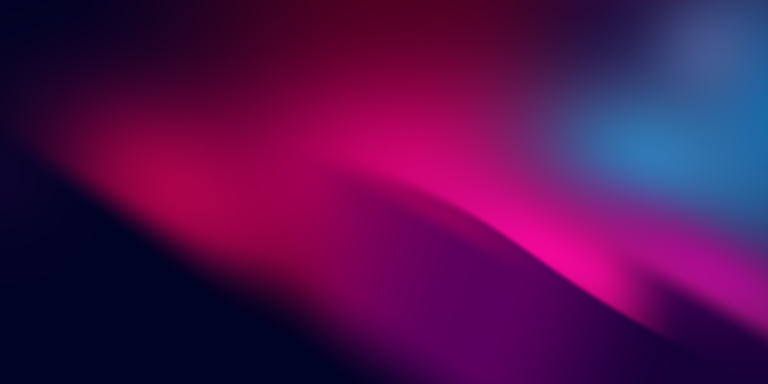
Give the GLSL for this background, as a Shadertoy shader.

```glsl
const vec3 NAVY    = vec3(0.00, 0.01, 0.14);
const vec3 MAROON  = vec3(0.28, 0.00, 0.12);
const vec3 CRIMSON = vec3(0.64, 0.01, 0.27);
const vec3 ROSE    = vec3(0.75, 0.00, 0.37);
const vec3 PINK    = vec3(0.94, 0.03, 0.60);
const vec3 MAGENTA = vec3(0.64, 0.05, 0.55);
const vec3 WINE    = vec3(0.60, 0.00, 0.33);
const vec3 VIOLET  = vec3(0.36, 0.00, 0.37);
const vec3 INDIGO  = vec3(0.09, 0.00, 0.22);
const vec3 PLUM    = vec3(0.12, 0.02, 0.22);
const vec3 AZURE   = vec3(0.18, 0.48, 0.71);
const vec3 OCEAN   = vec3(0.07, 0.38, 0.63);
const vec3 LILAC   = vec3(0.34, 0.40, 0.62);

const float FOLD_SLOPE = -0.53;
const float FOLD_ANGLE = -0.49;
const float FOLD_BULGE = 0.055;

// Rotated elliptical Gaussian
float glow(vec2 p, vec2 center, vec2 radius, float angle) {
    float c = cos(angle), s = sin(angle);
    vec2 d = p - center;
    vec2 q = vec2(c * d.x + s * d.y, c * d.y - s * d.x) / radius;
    return exp(-dot(q, q));
}

// Lit cloth above the central fold
vec3 upperSheet(vec2 p) {
    vec3 col = mix(NAVY, MAROON, smoothstep(0.1, 1.0, p.x));
    col = mix(col, CRIMSON, glow(p, vec2(0.47, 0.50), vec2(0.34, 0.20), FOLD_ANGLE));
    col = mix(col, ROSE, glow(p, vec2(1.05, 0.57), vec2(0.50, 0.26), 0.1));
    col = mix(col, PLUM, 0.85 * glow(p, vec2(1.60, 0.94), vec2(0.24, 0.24), 0.0));

    // Cool light on the right
    col = mix(col, OCEAN, glow(p, vec2(2.00, 0.70), vec2(0.28, 0.42), 0.0));
    col = mix(col, AZURE, glow(p, vec2(1.70, 0.59), vec2(0.32, 0.20), -0.15));
    col = mix(col, LILAC, 0.6 * glow(p, vec2(1.85, 0.86), vec2(0.14), 0.0));

    // Warm rim along the folds
    col = mix(col, MAGENTA, glow(p, vec2(1.85, 0.29), vec2(0.35, 0.11), FOLD_ANGLE));
    return mix(col, PINK, glow(p, vec2(1.43, 0.34), vec2(0.42, 0.13), FOLD_ANGLE));
}

// Shaded cloth below the central fold
vec3 lowerSheet(vec2 p) {
    float t = p.x - 0.4 * (p.y - 0.5);
    vec3 col = mix(WINE, VIOLET, smoothstep(0.70, 1.35, t));
    return mix(col, INDIGO, smoothstep(1.40, 1.95, t));
}

void mainImage(out vec4 fragColor, in vec2 fragCoord) {
    vec2 p = fragCoord / iResolution.xy * vec2(2.0, 1.0);
    vec3 col = upperSheet(p);

    // Right fold, fading in from its left end
    float rightEdge = 0.328 - 0.56 * (p.x - 1.667);
    float rightShade = smoothstep(0.025, -0.06, p.y - rightEdge)
                     * smoothstep(1.55, 1.80, p.x);
    vec3 rightDark = mix(INDIGO, VIOLET, smoothstep(0.0, 0.45, p.y));
    col = mix(col, rightDark, rightShade);

    // Central fold: a straight crease with a raised, softer strip
    float crease = 0.61 + FOLD_SLOPE * (p.x - 0.807);
    float lift = (p.x - 1.2) / 0.27;
    float ridge = crease + FOLD_BULGE * exp(-lift * lift);
    float softness = mix(0.035, 0.012, smoothstep(0.9, 1.3, p.x));
    float strip = smoothstep(-0.05, 0.02, p.y - crease)
                * (1.0 - smoothstep(1.15, 1.45, p.x));
    vec3 shade = mix(lowerSheet(p), ROSE, 0.5 * strip);
    float below = smoothstep(softness, -softness, p.y - ridge);
    col = mix(col, shade, below * smoothstep(0.68, 0.95, p.x));

    // Left fold dropping into the dark corner
    float leftEdge = 0.655 - 0.64 * p.x + 0.05 * smoothstep(0.5, 0.8, p.x);
    float leftWidth = mix(0.05, 0.14, smoothstep(0.1, 1.0, p.x));
    vec3 corner = mix(NAVY, PLUM, 0.4 * glow(p, vec2(0.0, 0.55), vec2(0.2), 0.0));
    col = mix(col, corner, smoothstep(leftWidth, -leftWidth, p.y - leftEdge));

    fragColor = vec4(col, 1.0);
}
```
